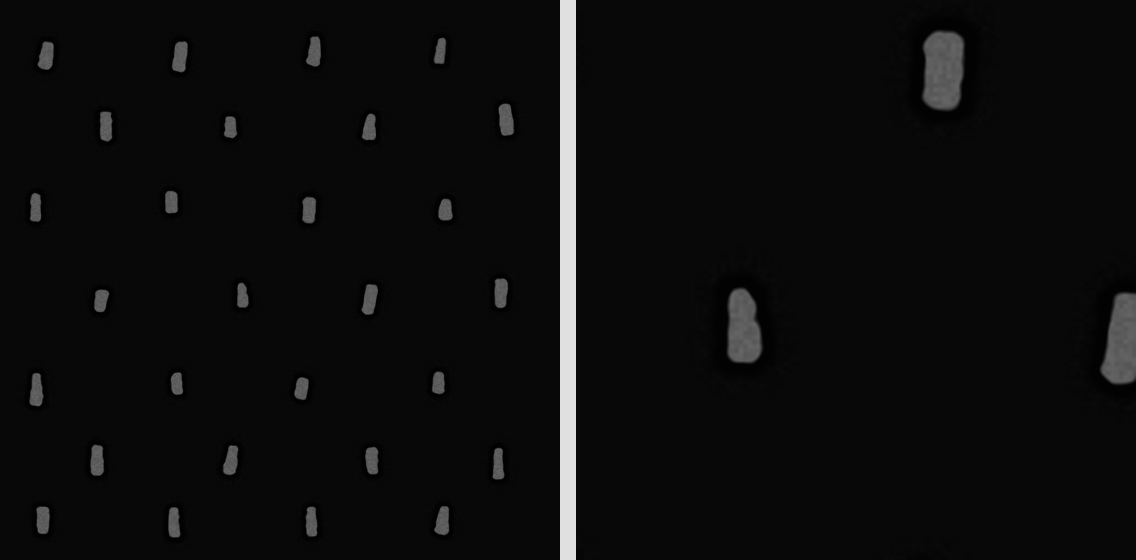
Left: the whole. Right: its middle third, enlarged.
Give the GLSL for this pattern, as a Shadertoy shader.

```glsl
// Staggered rows of short, hand-drawn grey dashes on near-black.
// Each dash is a rounded box distance, jittered, tilted and tapered by a sine
// hash, with a noisy outline, a slightly darker halo and faint speckle.

#define ROWS 7
#define COLUMNS 4
#define PITCH vec2(0.237, 0.1406)
#define FIRST_DASH vec2(0.076, 0.908)
#define STAGGER 0.109
#define JITTER vec2(0.012, 0.009)
#define HALF_SIZE vec2(0.0102, 0.0242)
#define MAX_TILT 0.14
#define EDGE_WOBBLE 0.0026
#define HALO_WIDTH 0.014
#define GROUND_GREY 0.030
#define DASH_GREY 0.365

float hash(vec2 p) {
    return fract(sin(dot(p, vec2(127.1, 311.7))) * 43758.5453);
}

// Random value in -1..1 for one property of a dash
float vary(vec2 id, float property) {
    return 2.0 * hash(id + property * vec2(17.3, 9.1)) - 1.0;
}

float valueNoise(vec2 p) {
    vec2 i = floor(p), f = fract(p);
    f = f * f * (3.0 - 2.0 * f);
    return mix(mix(hash(i), hash(i + vec2(1, 0)), f.x),
               mix(hash(i + vec2(0, 1)), hash(i + vec2(1, 1)), f.x), f.y);
}

float roundedBox(vec2 p, vec2 halfSize, float radius) {
    vec2 q = abs(p) - halfSize + radius;
    return length(max(q, 0.0)) + min(max(q.x, q.y), 0.0) - radius;
}

// Dash centre: staggered lattice, uneven row spacing, then jitter
vec2 dashCentre(vec2 id) {
    float phase = 3.14159 * id.y / float(ROWS - 1);
    vec2 centre = FIRST_DASH + vec2(id.x, -id.y) * PITCH;
    centre.x += STAGGER * mod(id.y, 2.0);
    centre.y += 0.022 * sin(2.0 * phase) - 0.0156 * sin(phase);
    return centre + JITTER * vec2(vary(id, 1.0), vary(id, 2.0));
}

float dashDistance(vec2 p, vec2 id) {
    vec2 q = p - dashCentre(id);
    float tilt = MAX_TILT * (vary(id, 3.0) + 0.35);
    float c = cos(tilt), s = sin(tilt);
    q = vec2(c * q.x - s * q.y, s * q.x + c * q.y);

    vec2 size = HALF_SIZE * (1.0 + vec2(0.14, 0.22) * vec2(vary(id, 4.0), vary(id, 5.0)));
    float along = clamp(q.y / size.y, -1.0, 1.0);
    q.x += 0.0015 * vary(id, 6.0) * (along * along - 0.5);
    size.x *= 1.0 + along * (0.2 * vary(id, 7.0) - 0.1);
    return roundedBox(q, size, 0.75 * size.x);
}

void mainImage(out vec4 fragColor, in vec2 fragCoord) {
    vec2 p = fragCoord / iResolution.xy;
    float pixel = 1.0 / min(iResolution.x, iResolution.y);

    // Nearest dash
    float d = 1.0;
    for (int row = 0; row < ROWS; row++)
        for (int column = 0; column < COLUMNS; column++)
            d = min(d, dashDistance(p, vec2(column, row)));
    d += EDGE_WOBBLE * (valueNoise(p * 130.0) - 0.5);

    // Ground with a dark halo and a faint speckled fringe
    float grain = valueNoise(p * 380.0) - 0.5;
    float halo = 1.0 - smoothstep(0.3 * HALO_WIDTH, HALO_WIDTH, d);
    float fringe = 1.0 - smoothstep(HALO_WIDTH, 2.0 * HALO_WIDTH, d);
    float grey = GROUND_GREY * (1.0 - 0.8 * halo) + 0.02 * grain * fringe * (1.0 - halo);

    // Dash fill with light mottling
    float fill = DASH_GREY + 0.07 * grain;
    float edge = max(pixel, 0.0016);
    grey = mix(grey, fill, 1.0 - smoothstep(-edge, edge, d));
    fragColor = vec4(vec3(grey), 1.0);
}
```
